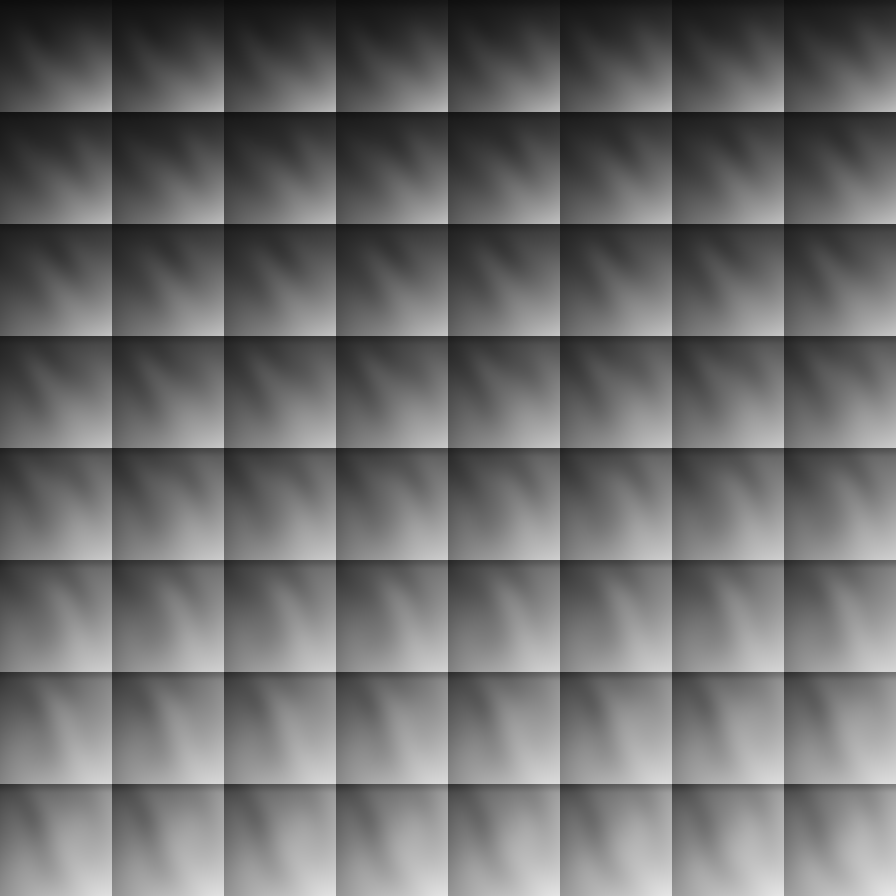
Write a three.js fragment shader that draws this pattern.

```glsl
varying vec2 vUv;

const float TILES = 8.0;
const float SEAM_BLEND = 0.0005;

// Bilinear shade between four corner values; c.x is across, c.y is down
float cornerShade(vec2 c, float topLeft, float topRight, float lowLeft, float lowRight) {
  return mix(mix(topLeft, topRight, c.x), mix(lowLeft, lowRight, c.x), c.y);
}

// Soft slanted beams made of layered sines, drifting with depth
float beams(vec2 c, float depth) {
  float bend = 0.07 * sin(5.0 * c.y + 4.0 * depth);
  float slant = c.x - 0.6 * c.y + bend;
  float broad = cos(11.0 * (slant - 0.05 - 0.3 * depth));
  float fine = sin(20.0 * c.x - 8.0 * c.y + 9.0 * depth + 2.0 * bend);
  float cross = sin(9.0 * c.y + 6.0 * c.x - 7.0 * depth);
  return broad + 0.4 * fine * (1.0 - c.y) + 0.3 * cross * depth;
}

// One tile: dark upper left to bright lower right, lighter with depth
float tileShade(vec2 c, float depth) {
  vec2 curved = pow(c, vec2(mix(1.1, 0.85, depth), mix(1.4, 0.95, depth)));
  float shade = cornerShade(curved,
    mix(0.06, 0.25, depth),
    mix(0.09, 0.60, depth),
    mix(0.28, 0.61, depth),
    mix(0.74, 0.89, depth));

  // Beams fade toward the tile border
  vec2 inset = smoothstep(0.0, 0.35, c) * smoothstep(0.0, 0.35, 1.0 - c);
  float strength = mix(0.025, 0.045, depth) * mix(0.35, 1.0, inset.x * inset.y);
  shade += strength * beams(c, depth) * smoothstep(0.0, 0.4, c.y + 0.5 * depth);

  // Slight darkening along the upper edge
  return shade * mix(0.82, 1.0, smoothstep(0.0, 0.09, c.y));
}

// Depth advances through the tiles, left to right and top to bottom
float sheetShade(vec2 uv) {
  vec2 grid = clamp(vec2(uv.x, 1.0 - uv.y), 0.0, 0.99999) * TILES;
  vec2 cell = floor(grid);
  float depth = (cell.y * TILES + cell.x) / (TILES * TILES - 1.0);
  return tileShade(fract(grid), depth);
}

void main() {
  // Average four nearby samples to smooth the seams
  float shade = 0.0;
  for (int i = 0; i < 2; i++) {
    for (int j = 0; j < 2; j++) {
      vec2 offset = vec2(float(i), float(j)) - 0.5;
      shade += 0.25 * sheetShade(vUv + offset * SEAM_BLEND * 2.0);
    }
  }
  gl_FragColor = vec4(vec3(clamp(shade, 0.0, 1.0)), 1.0);
}
```
